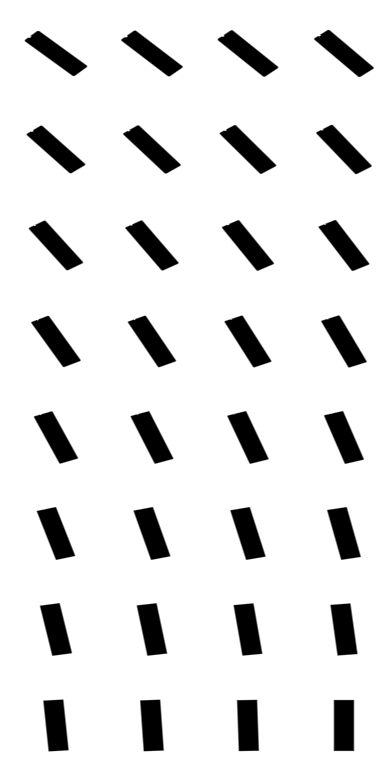
A Shadertoy shader for this pattern:

```glsl
float roundedBox(vec2 p, vec2 halfSize, float radius) {
    vec2 q = abs(p) - halfSize + radius;
    return length(max(q, 0.0)) + min(max(q.x, q.y), 0.0) - radius;
}

void mainImage(out vec4 fragColor, in vec2 fragCoord) {
    // Four columns by eight rows, numbered from the top left
    vec2 grid = fragCoord / iResolution.xy * vec2(4.0, 8.0);
    vec2 cell = floor(grid);
    float step01 = (cell.x + 4.0 * (7.0 - cell.y)) / 31.0;

    // Each bar turns toward upright in a horizontally stretched space
    float angle = radians(45.0) * (1.0 - step01);
    vec2 p = (fract(grid) - vec2(0.583, 0.443)) / vec2(1.38, 1.0);
    float c = cos(angle), s = sin(angle);
    vec2 local = vec2(c * p.x + s * p.y, c * p.y - s * p.x);

    // Bar with soft corners and a small nick in its top edge
    float bar = roundedBox(local, vec2(0.0755, 0.265), 0.004 + 0.016 * s);
    float nick = length(local - vec2(-0.018, 0.268)) - 0.02 * s;
    float shape = max(bar, -nick);

    float blur = 0.8 * 8.0 / iResolution.y;
    float ink = 1.0 - smoothstep(-blur, blur, shape);
    fragColor = vec4(vec3(1.0 - ink), 1.0);
}
```
